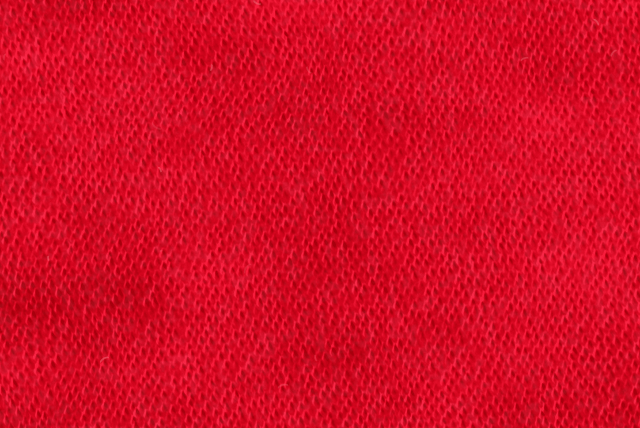
Reproduce this texture procedurally as a Shadertoy shader.

```glsl
// Red knitted jersey: staggered, sloping rows of thin leaning yarn hooks.
// Each pixel sums the hooks of nearby cells, then adds fibre grain, broad
// uneven dye, soft haze and a few pale lint hairs; one tone picks the red.
#define COLUMNS 65.0      // stitches across
#define ROWS 60.0         // staggered rows down
#define ROW_SLOPE 0.11    // how far rows sink toward the right
#define LEAN -0.20        // sideways lean of each hook
#define YARN_WIDTH 0.11   // strand radius, in stitches
#define YARN_LIGHT 0.52   // brightness of the strands
#define GAP_DARK 0.46     // depth of the gaps
#define JITTER 0.36       // unevenness between stitches
#define GRAIN 0.42        // fibre fuzz
#define DYE 0.50          // broad tone variation
#define HAZE 0.05         // pale bloom of loose fibres
#define LINT_COUNT 16

const vec3 DEEP_RED = vec3(0.66, 0.00, 0.05);
const vec3 MID_RED = vec3(0.825, 0.02, 0.115);
const vec3 BRIGHT_RED = vec3(0.97, 0.11, 0.23);
const vec3 LINT_PINK = vec3(0.95, 0.42, 0.47);

float hash(vec2 p) {
    vec3 h = fract(vec3(p.xyx) * 0.1031);
    h += dot(h, h.yzx + 33.33);
    return fract((h.x + h.y) * h.z);
}

vec2 hash2(vec2 p) {
    return vec2(hash(p), hash(p + 57.3));
}

float noise(vec2 p) {
    vec2 cell = floor(p), f = fract(p);
    f = f * f * (3.0 - 2.0 * f);
    float low = mix(hash(cell), hash(cell + vec2(1, 0)), f.x);
    float high = mix(hash(cell + vec2(0, 1)), hash(cell + vec2(1, 1)), f.x);
    return mix(low, high, f.y);
}

float clouds(vec2 p) {
    return 0.55 * noise(p) + 0.3 * noise(p * 2.1 + 7.0) + 0.15 * noise(p * 4.3 + 19.0);
}

float bell(float x) {
    return exp(-x * x);
}

// Signed tone of one hook: bright S-shaped strand, faint crown, dark gap beside it
float stitch(vec2 d, float pixel, float reach) {
    float width = sqrt(YARN_WIDTH * YARN_WIDTH + 0.12 * pixel * pixel);
    float spine = LEAN * d.y + 0.16 * sin(2.8 * d.y);
    float strand = bell((d.x - spine) / width) * bell(d.y * d.y / reach);
    vec2 crownAt = d - vec2(0.22, 0.58);
    float crown = bell(crownAt.x / 0.24) * bell((crownAt.y + 2.5 * crownAt.x * crownAt.x) / 0.18);
    vec2 gapAt = d - vec2(0.29, -0.10);
    float gap = bell((gapAt.x - 1.5 * LEAN * gapAt.y) / 0.17) * bell(gapAt.y / 0.52);
    return YARN_LIGHT * (strand + 0.35 * crown) - GAP_DARK * gap;
}

// Sum of all hooks that reach the point q, given in stitch units
float knit(vec2 q, float pixel) {
    float tone = 0.0;
    float baseRow = floor(q.y);
    for (int j = -1; j <= 1; j++) {
        float row = baseRow + float(j);
        float shift = 0.5 * mod(row, 2.0);
        float baseColumn = floor(q.x - shift);
        for (int i = -1; i <= 1; i++) {
            vec2 id = vec2(baseColumn + float(i), row);
            vec2 center = id + vec2(0.5 + shift, 0.5);
            vec2 wobble = (hash2(id + 100.0) - 0.5) * JITTER;
            float strength = 0.45 + 1.1 * hash(id + 211.0);
            float reach = mix(0.35, 0.75, hash(id + 307.0));
            tone += strength * stitch(q - center - wobble, pixel, reach);
        }
    }
    return tone;
}

// Coverage of short curved hairs scattered over the cloth
float lint(vec2 p, float aspect, float pixel) {
    float cover = 0.0;
    for (int i = 0; i < LINT_COUNT; i++) {
        vec2 seed = vec2(float(i), 3.7);
        vec2 d = p - hash2(seed) * vec2(aspect, 1.0);
        float angle = 6.2832 * hash(seed + 11.0);
        float halfLength = mix(0.001, 0.011, hash(seed + 23.0));
        d = mat2(cos(angle), sin(angle), -sin(angle), cos(angle)) * d;
        d.y -= 25.0 * d.x * d.x;
        float dist = length(vec2(max(abs(d.x) - halfLength, 0.0), d.y));
        float hair = 1.0 - smoothstep(0.0006, 0.0012 + pixel, dist);
        cover = max(cover, hair * mix(0.15, 0.55, hash(seed + 37.0)));
    }
    return cover;
}

void mainImage(out vec4 fragColor, in vec2 fragCoord) {
    vec2 uv = fragCoord / iResolution.xy;
    float aspect = iResolution.x / iResolution.y;
    vec2 p = vec2(uv.x * aspect, uv.y);

    // Stitch grid, sloped and gently warped
    vec2 q = vec2(uv.x, uv.y + ROW_SLOPE * uv.x) * vec2(COLUMNS, ROWS);
    q += 0.9 * (vec2(noise(p * 6.0), noise(p * 6.0 + 31.0)) - 0.5);
    float tone = 0.47 + knit(q, COLUMNS / iResolution.x);

    // Fibre fuzz and uneven dye
    tone += GRAIN * (clouds(p * vec2(150.0, 120.0)) - 0.5);
    tone += DYE * (clouds(p * vec2(4.0, 7.0) + 3.0) - 0.5);
    tone += 0.10 * (uv.x + uv.y - 1.0);
    tone = clamp(tone, 0.0, 1.0);

    vec3 color = mix(DEEP_RED, MID_RED, min(2.0 * tone, 1.0));
    color = mix(color, BRIGHT_RED, max(2.0 * tone - 1.0, 0.0));
    color.gb += HAZE * smoothstep(0.4, 0.8, clouds(p * 60.0 + 41.0));
    color = mix(color, LINT_PINK, lint(p, aspect, 1.0 / iResolution.y));
    fragColor = vec4(color, 1.0);
}
```
